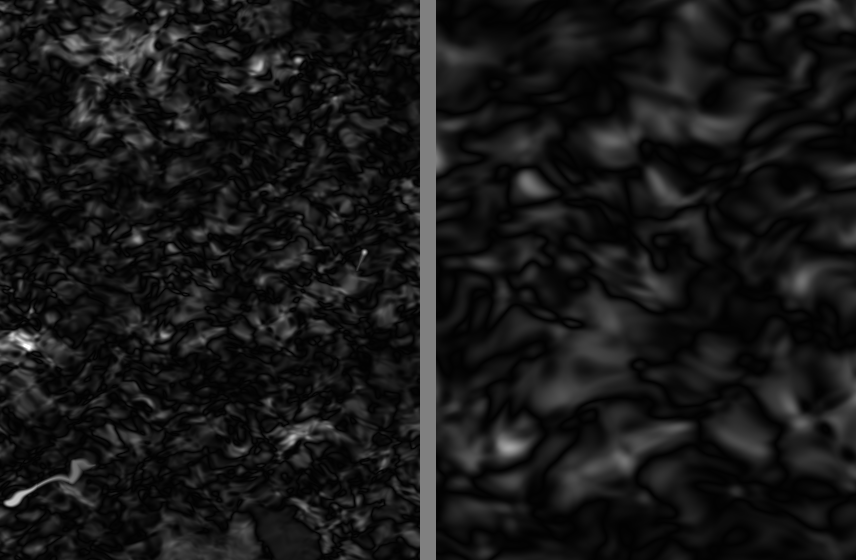
Left: the whole. Right: its middle third, enlarged.
Write a WebGL 1 fragment shader that draws this texture.

```glsl
precision highp float;

uniform vec2 u_resolution;

vec3 hash3(vec2 cell) {
  vec3 q = fract(vec3(cell.xyx) * vec3(0.1031, 0.1030, 0.0973));
  q += dot(q, q.yxz + 33.33);
  return fract((q.xxy + q.yzz) * q.zyx);
}

// Cellular noise: one soft signed spot per cell, about unit deviation
float spotNoise(vec2 p, float seed) {
  vec2 cell = floor(p);
  vec2 local = p - cell;
  float sum = 0.0;
  for (int y = -1; y <= 1; y++) {
    for (int x = -1; x <= 1; x++) {
      vec2 offset = vec2(float(x), float(y));
      vec3 rnd = hash3(cell + offset + seed);
      vec2 away = offset + rnd.xy - local;
      float falloff = max(0.0, 1.0 - dot(away, away));
      sum += (2.0 * rnd.z - 1.0) * falloff * falloff;
    }
  }
  return sum * 2.2;
}

// Layered sines that bend the grain
vec2 bend(vec2 p) {
  vec2 slow = sin(p.yx * vec2(19.0, 23.0) + 2.0 * sin(p * 11.0));
  vec2 quick = sin(p.yx * vec2(71.0, 63.0) + 3.0 * sin(p * 37.0 + 1.0));
  return p + 0.010 * slow + 0.004 * quick;
}

// Distance to a segment whose radius runs from startRadius to endRadius
float taperDistance(vec2 p, vec2 start, vec2 end, float startRadius, float endRadius) {
  vec2 axis = end - start;
  float t = clamp(dot(p - start, axis) / dot(axis, axis), 0.0, 1.0);
  return length(p - start - axis * t) - mix(startRadius, endRadius, t);
}

float softFill(float dist, float softness) {
  return 1.0 - smoothstep(-softness, softness, dist);
}

// Signed relief: broad clouds plus grain of uneven roughness
float relief(vec2 p) {
  vec2 grain = bend(p) * vec2(1.0, 1.4);
  float broad = 0.34 * spotNoise(grain * 4.0, 17.0)
              + 0.38 * spotNoise(grain * 9.0, 41.0);
  float fine = 0.46 * spotNoise(grain * 17.0, 73.0)
             + 0.56 * spotNoise(grain * 35.0, 109.0)
             + 0.36 * spotNoise(grain * 74.0, 151.0);
  float roughness = clamp(1.0 + 0.3 * spotNoise(grain * 6.0, 211.0), 0.45, 1.5);
  return broad + fine * roughness;
}

// Folding at zero leaves thin black outlines between patches
float foldTone(float height) {
  float lit = 0.110 * pow(max(height, 0.0), 1.3);
  float dim = 0.080 * pow(max(-height, 0.0), 1.2);
  return lit + dim;
}

// Pale bent crack, brightest at its left end
float crackGlow(vec2 p) {
  vec2 a = vec2(0.024, 0.143);
  vec2 b = vec2(0.075, 0.172);
  vec2 c = vec2(0.162, 0.187);
  vec2 d = vec2(0.180, 0.219);
  vec2 e = vec2(0.217, 0.231);
  float dist = taperDistance(p, a, b, 0.010, 0.004);
  dist = min(dist, taperDistance(p, b, c, 0.003, 0.005));
  dist = min(dist, taperDistance(p, c, d, 0.007, 0.008));
  dist = min(dist, taperDistance(p, d, e, 0.007, 0.001));
  return softFill(dist, 0.006) * mix(0.75, 0.42, smoothstep(0.02, 0.2, p.x));
}

float sparkGlow(vec2 p) {
  vec2 head = vec2(0.868, 0.733);
  vec2 tail = vec2(0.850, 0.690);
  float streak = softFill(taperDistance(p, head, tail, 0.005, 0.001), 0.006);
  float core = softFill(length(p - head) - 0.005, 0.006);
  return 0.35 * streak + 0.45 * core;
}

void main() {
  vec2 p = gl_FragCoord.xy / u_resolution.x;
  vec2 bent = bend(p);
  float height = relief(p);

  // Lit wedge and smooth dark tongue at the lower edge
  float wedge = softFill(taperDistance(bent, vec2(0.575, 0.14),
                                       vec2(0.59, 0.0), 0.004, 0.055), 0.012);
  float tongue = softFill(taperDistance(bent, vec2(0.60, 0.125),
                                        vec2(0.72, 0.02), 0.010, 0.055), 0.012);
  height = mix(height, 1.2 + 0.4 * height, 0.8 * wedge);
  height = mix(height, -1.0 + 0.2 * height, tongue * (1.0 - wedge));

  float tone = foldTone(height);
  tone = max(tone, crackGlow(bent));
  tone = max(tone, sparkGlow(p));
  gl_FragColor = vec4(vec3(min(tone + 0.008, 1.0)), 1.0);
}
```
